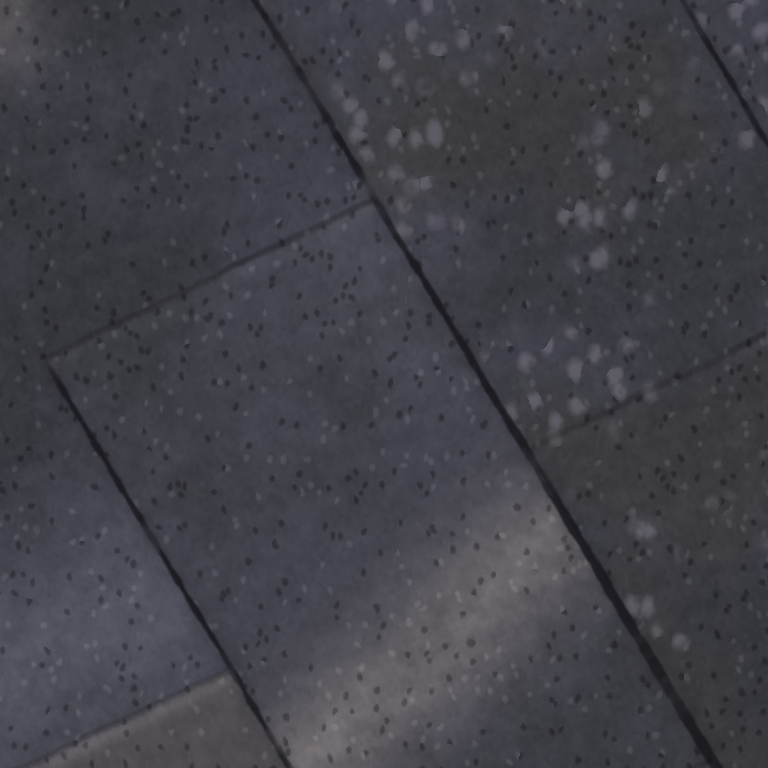
Reproduce this texture procedurally as a WebGL 2 fragment shader.

```glsl
#version 300 es
precision highp float;
// Weathered slate paving: slanted staggered slabs with worn dark joints, stains and grit.
uniform vec2 u_resolution;
out vec4 outColor;

// Layout, in canvas heights
const vec2 ACROSS = vec2(0.857, 0.515);   // unit vector across the rows
const vec2 ALONG = vec2(0.515, -0.857);   // unit vector down the rows
const float ROW_WIDTH = 0.476;
const float ROW_START = 0.324;
const float SLAB_LENGTH = 0.85;
const float SLAB_START = -0.405;
const float END_SKEW = 0.045;
const float JOINT_HALF = 0.0024;
const float GRAIN = 0.024;

// Colours
const vec3 DARK_SLATE = vec3(0.215, 0.217, 0.242);
const vec3 SLATE = vec3(0.25, 0.25, 0.29);
const vec3 PALE_SLATE = vec3(0.34, 0.34, 0.39);
const vec3 OLIVE = vec3(0.235, 0.233, 0.235);
const vec3 SAND = vec3(0.45, 0.43, 0.44);
const vec3 EARTH = vec3(0.325, 0.31, 0.325);
const vec3 CHIP = vec3(0.45, 0.44, 0.48);
const vec3 GAP = vec3(0.095, 0.095, 0.115);

vec3 hash(vec2 p) {
  vec3 q = fract(p.xyx * vec3(0.1031, 0.1030, 0.0973));
  q += dot(q, q.yzx + 33.33);
  return fract((q.xxy + q.yzz) * q.zyx);
}

// Layered sines, about -1 to 1
float mottle(vec2 p) {
  float sum = 0.0, amp = 0.5;
  for (int i = 0; i < 5; i++) {
    p = mat2(0.8, 0.6, -0.6, 0.8) * p * 1.8 + 1.7;
    sum += amp * sin(p.x + 1.3 * sin(p.y));
    amp *= 0.6;
  }
  return sum;
}

// Cellular noise: x = distance to the nearest seed, y = its random value
vec2 cells(vec2 p) {
  vec2 base = floor(p), best = vec2(9.0, 0.0);
  for (int y = -1; y <= 1; y++)
    for (int x = -1; x <= 1; x++) {
      vec2 id = base + vec2(x, y);
      vec3 h = hash(id + 57.0);
      float d = length(id + h.xy - p);
      if (d < best.x) best = vec2(d, h.z);
    }
  return best;
}

// Soft stain around the segment a-b
float stain(vec2 p, vec2 a, vec2 b, float radius) {
  vec2 ab = b - a;
  float h = clamp(dot(p - a, ab) / max(dot(ab, ab), 1e-5), 0.0, 1.0);
  float d = length(p - a - ab * h) / radius;
  return exp(-d * d);
}

void main() {
  float px = 1.0 / min(u_resolution.x, u_resolution.y);
  vec2 p = gl_FragCoord.xy * px;
  float broad = mottle(p * 3.0), medium = mottle(p * 11.0 + 4.0);
  float fine = mottle(p * 55.0);
  vec2 rough = p + 0.0025 * vec2(fine, mottle(p.yx * 60.0 + 9.0));

  // Staggered slab grid
  float across = (dot(p, ACROSS) - ROW_START) / ROW_WIDTH + 0.002 * medium;
  float along = dot(p, ALONG);
  float row = floor(across), inRow = across - row;
  float slabPos = (along - SLAB_START - END_SKEW * (inRow - 0.5)) / SLAB_LENGTH
                - 0.5 * mod(row, 2.0) + 0.003 * medium;
  float slab = floor(slabPos);
  float lowerSlab = step(0.0, slabPos);
  float middleRow = step(abs(row), 0.5), leftRow = step(row, -0.5);
  float rightRow = step(0.5, row);

  // Slab tone and broad discoloration
  vec3 color = mix(DARK_SLATE, SLATE, smoothstep(-0.7, 0.6, broad + 0.5 * medium));
  color += 0.012 * (hash(vec2(row, slab) + 20.0).x - 0.5);
  color += 0.018 * middleRow * lowerSlab;
  color = mix(color, OLIVE, 0.7 * rightRow * smoothstep(-0.2, 0.7, mottle(p * 5.0 + 2.0)));
  float wobble = 1.0 + 0.22 * medium + 0.1 * fine;
  color = mix(color, PALE_SLATE, 0.8 * wobble * leftRow * stain(p, vec2(0.03, 0.12), vec2(0.2, 0.2), 0.15));
  color = mix(color, EARTH, 0.75 * leftRow * lowerSlab);
  color = mix(color, SAND, 0.8 * wobble * middleRow * stain(p, vec2(0.40, 0.0), vec2(0.72, 0.30), 0.085));
  color = mix(color, SAND, 0.55 * wobble * stain(p, vec2(0.0, 1.0), vec2(0.0, 0.96), 0.06));
  color = mix(color, PALE_SLATE, 0.3 * wobble * stain(p, vec2(0.47, 0.7), vec2(0.52, 0.56), 0.08));

  // Fine grain and sparse pits
  vec2 grit = cells(rough * vec2(150.0, 120.0));
  color += GRAIN * ((grit.y - 0.5) * (1.0 - 0.6 * grit.x) + 0.5 * fine);
  vec2 pit = cells(rough * vec2(75.0, 58.0) + 30.0);
  float pitShape = 1.0 - smoothstep(0.12, 0.42, pit.x);
  color *= 1.0 - 0.27 * pitShape * step(0.83, pit.y);
  color += 0.06 * pitShape * step(pit.y, 0.11);

  // Larger pale chips, clustered on the right row
  vec2 chip = cells(rough * vec2(36.0, 29.0) + 11.0);
  float cluster = rightRow * smoothstep(-0.1, 0.6, medium + 0.5 * broad)
                + stain(p, vec2(0.73, 0.46), vec2(0.82, 0.50), 0.05)
                + stain(p, vec2(0.77, 0.70), vec2(0.82, 0.85), 0.05);
  float chipShape = 1.0 - smoothstep(0.12, 0.55, chip.x + 0.12 * fine);
  color = mix(color, CHIP, 0.6 * min(cluster, 1.0) * chipShape * step(0.52, chip.y));

  // Long joints between rows, widest and darkest on the middle one
  float line = round(across);
  float mainLine = step(abs(line - 1.0), 0.5);
  float wear = smoothstep(-0.9, 0.1, mottle(vec2(along * 14.0, line * 3.0)));
  float fade = mix(smoothstep(-0.44, -0.38, along), 1.0, max(mainLine, step(1.5, line)));
  fade *= 1.0 - 0.75 * mainLine * stain(vec2(along), vec2(-0.4), vec2(-0.4), 0.025);
  float halfWidth = JOINT_HALF * (1.0 + mainLine * (0.3 + smoothstep(-0.2, 0.3, along)));
  float gapDist = abs(across - line) * ROW_WIDTH + 0.0013 * fine;
  float gap = 1.0 - smoothstep(halfWidth - px, halfWidth + 0.0025 + px, gapDist);
  color *= 1.0 - 0.16 * fade * exp(-gapDist * 90.0);
  color = mix(color, GAP, gap * fade * mix(0.4, 0.88, wear));

  // Faint end joints with a pale lower rim
  float endDist = (slabPos - round(slabPos)) * SLAB_LENGTH + 0.001 * fine;
  float endGap = 1.0 - smoothstep(0.001, 0.006 + px, abs(endDist));
  color *= 1.0 - 0.28 * endGap * (0.7 + 0.3 * medium);
  color += 0.05 * (leftRow + 0.3) * exp(-pow((endDist - 0.012) / 0.01, 2.0)) * wobble;

  outColor = vec4(clamp(color, 0.0, 1.0), 1.0);
}
```
